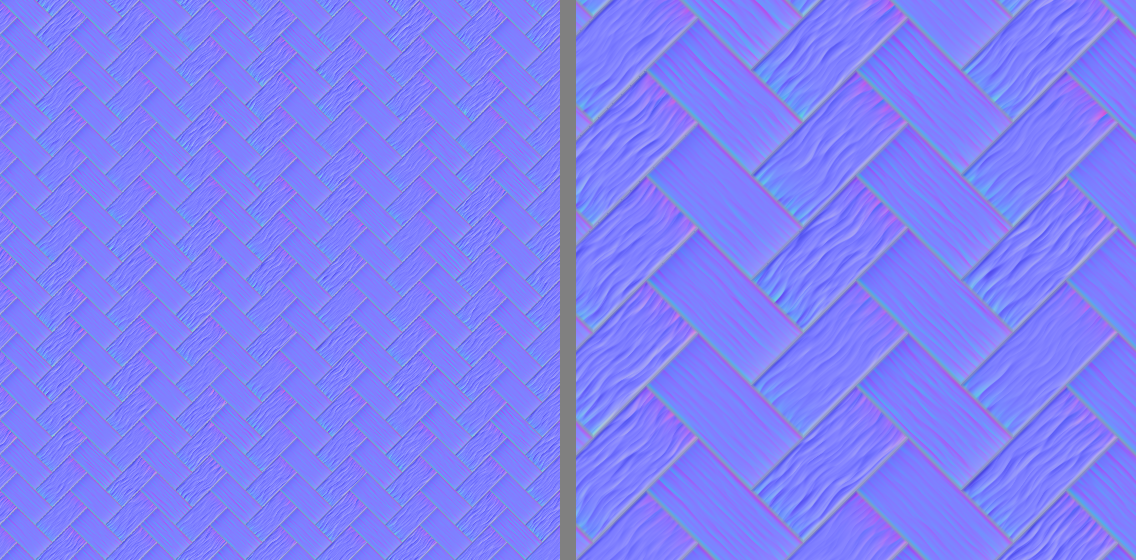
Left: the whole. Right: its middle third, enlarged.
Reproduce this texture map procedurally as a three.js fragment shader.

```glsl
// Tangent-space normal map of a diagonal herringbone of 2:1 wooden slats, 8 columns by 16 rows.
// Each slat is a slightly domed block with bevelled sides and dipping ends; stretched
// cellular noise, seeded by a wrapped slat id, gives the fibres that run along it.
varying vec2 vUv;

vec2 hash2(vec2 p) {
  vec2 h = vec2(dot(p, vec2(12.71, 31.17)), dot(p, vec2(26.95, 18.33)));
  return fract(sin(h) * 4375.85);
}

// Sideways slope of rounded fibres: blended offsets from nearby cell points.
float fibreSlope(vec2 p, vec2 seed) {
  vec2 cell = floor(p);
  float slope = 0.0, total = 0.0001;
  for (int j = -1; j <= 1; j++) {
    for (int i = -1; i <= 1; i++) {
      vec2 c = cell + vec2(float(i), float(j));
      vec2 h = hash2(c + seed);
      vec2 d = p - c - h;
      float weight = exp(-9.0 * dot(d, d));
      slope += weight * d.y * (0.3 + 1.7 * fract(h.x * 7.3 + h.y * 3.1));
      total += weight;
    }
  }
  return slope / total;
}

void main() {
  // Diagonal grid: x runs down-right, y runs up-right, one unit per slat width.
  vec2 p = vUv * 32.0;
  vec2 diagonal = vec2(p.x - p.y, p.x + p.y) * 0.5;
  vec2 cell = floor(diagonal);

  // Two cells join into a falling slat, the next two into a rising one.
  float phase = mod(cell.x + cell.y, 4.0);
  bool rising = phase > 1.5;
  vec2 origin = cell - (rising ? vec2(0.0, 1.0) : vec2(1.0, 0.0)) * mod(phase, 2.0);
  vec2 local = diagonal - origin;
  vec2 slat = rising ? local.yx : local; // along 0..2, across 0..1

  // Identity that wraps with the canvas.
  vec2 id = mod(vec2(origin.x + origin.y, origin.y - origin.x), 32.0);
  vec2 seed = id * vec2(7.0, 13.0);
  vec2 variation = hash2(id + 3.7);

  // Fibres: straight and fine on falling slats, wavier on rising ones.
  float wave = sin(slat.x * 4.0 + variation.x * 6.28) + 0.5 * sin(slat.x * 9.0 + variation.y * 6.28);
  float across = slat.y + wave * (rising ? 0.025 : 0.006);
  float fibre = fibreSlope(vec2(slat.x * (rising ? 2.2 : 1.1), across * (rising ? 10.0 : 13.0)), seed);
  float fine = fibreSlope(vec2(slat.x * 4.0, across * 19.0), seed + 41.0);
  vec2 tilt = vec2(0.0, (fibre * 0.36 + fine * 0.16) * mix(0.5, 1.25, variation.x));

  // Ends dip under the neighbours, with the fibres fraying the slope.
  float dip = exp(-(2.0 - slat.x) * 6.0) - exp(-slat.x * 6.0);
  tilt.x += dip * (rising ? 0.34 + fibre * 0.6 : 0.25) * mix(0.7, 1.25, variation.y);

  // Gentle dome and narrow bevels on the long sides.
  float side = min(slat.y, 1.0 - slat.y);
  float outward = slat.y < 0.5 ? -1.0 : 1.0;
  tilt.y += outward * (0.05 * exp(-side * 12.0) + 0.48 * smoothstep(0.075, 0.02, side));

  // Back to the diagonal axes; green grows down the canvas.
  vec2 slope = rising ? tilt.yx : tilt;
  vec2 leaning = vec2(slope.x + slope.y, slope.x - slope.y) * 0.707;
  vec3 normal = normalize(vec3(leaning, 1.0));
  vec3 colour = normal * 0.5 + 0.5;

  // Thin greyish seam between slats.
  float edge = min(side, min(slat.x, 2.0 - slat.x));
  colour = mix(colour, vec3(0.56, 0.59, 0.72), 0.7 * smoothstep(0.04, 0.005, edge));
  gl_FragColor = vec4(colour, 1.0);
}
```
